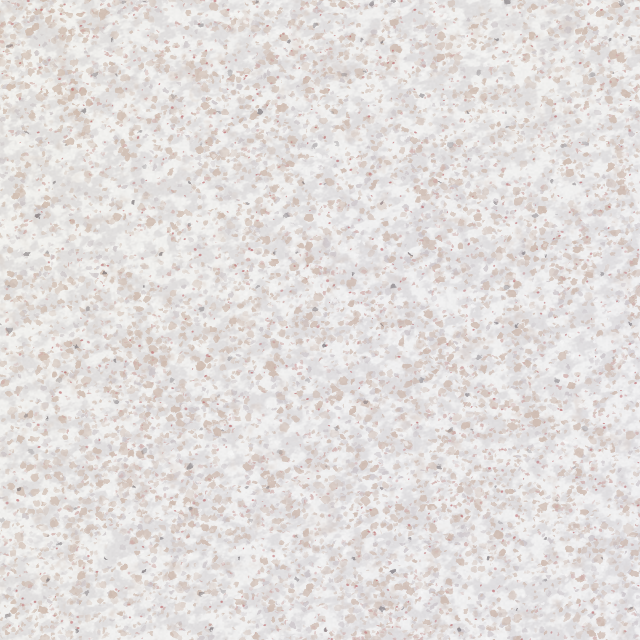
Reproduce this texture procedurally as a three.js fragment shader.

```glsl
// Pale speckled granite: a white and light grey mottled ground carrying
// clustered, slightly slanted beige grains, with mauve and pink flecks,
// tiny red dots and rare dark specks. Grains are warped, jittered ellipses.

#define WHITE   vec3(0.942, 0.942, 0.938)
#define GREY    vec3(0.878, 0.872, 0.874)
#define BEIGE   vec3(0.810, 0.735, 0.690)
#define MAUVE   vec3(0.785, 0.755, 0.770)
#define PINK    vec3(0.810, 0.665, 0.650)
#define RED     vec3(0.740, 0.430, 0.440)
#define DARK    vec3(0.480, 0.455, 0.470)
#define SLANT   0.30     // main direction of the grains, in radians
#define SOFT    0.0013   // half width of a grain edge
#define WARP    0.0036   // raggedness of the grain outlines
#define MOTTLE  75.0     // coarsest frequency of the ground

varying vec2 vUv;

float hash(vec2 p) {
  return fract(sin(dot(p, vec2(127.1, 311.7))) * 43758.5453);
}

float noise(vec2 p) {
  vec2 i = floor(p), f = fract(p);
  f = f * f * (3.0 - 2.0 * f);
  float low = mix(hash(i), hash(i + vec2(1.0, 0.0)), f.x);
  float high = mix(hash(i + vec2(0.0, 1.0)), hash(i + 1.0), f.x);
  return mix(low, high, f.y);
}

float fbm(vec2 p) {
  float sum = 0.0, weight = 0.5;
  for (int i = 0; i < 3; i++) {
    sum += weight * noise(p);
    p = p * 2.03 + 17.3;
    weight *= 0.56;
  }
  return sum / 1.05;
}

vec2 rotate(vec2 p, float angle) {
  float c = cos(angle), s = sin(angle);
  return vec2(c * p.x + s * p.y, c * p.y - s * p.x);
}

// Density of the grains: slanted streaks over broad patches, about 1 on average.
float cluster(vec2 p, float seed) {
  vec2 q = rotate(p, SLANT) + seed;
  float streaks = noise(q * vec2(17.0, 34.0));
  float patches = noise(q * 6.0 + 5.0);
  return max(0.0, 1.0 + 1.7 * (streaks - 0.5) + 0.9 * (patches - 0.5));
}

// Opacity of one layer of scattered grains; size is a radius in cells.
float grains(vec2 p, float cells, float share, float size, float seed) {
  vec2 home = floor(p * cells);
  float cover = 0.0;
  for (int j = -1; j <= 1; j++) {
    for (int i = -1; i <= 1; i++) {
      vec2 id = home + vec2(float(i), float(j));
      vec2 key = id + seed;
      vec2 center = id + 0.5 + 0.8 * (vec2(hash(key + 3.1), hash(key + 7.7)) - 0.5);
      center /= cells;
      float present = step(hash(key), share * cluster(center, seed));
      float radius = size * mix(0.5, 1.2, hash(key + 11.3)) / cells;
      float angle = SLANT + 2.0 * (hash(key + 19.9) - 0.5);
      float stretch = mix(1.0, 1.7, hash(key + 23.5));
      vec2 d = rotate(p - center, angle) * vec2(1.0, stretch);
      float edge = 1.0 - smoothstep(-SOFT, SOFT, length(d) - radius);
      float strength = mix(0.35, 1.0, hash(key + 29.2));
      cover = max(cover, present * edge * strength);
    }
  }
  return cover;
}

void main() {
  vec2 p = vUv;

  // Mottled ground with a fine crystalline grain
  float mottle = fbm(rotate(p, SLANT) * MOTTLE * vec2(0.85, 1.1));
  vec3 color = mix(GREY, WHITE, smoothstep(0.30, 0.56, mottle));
  float haze = smoothstep(0.50, 0.78, fbm(p * 52.0 + 41.0));
  color = mix(color, BEIGE, 0.30 * haze * min(cluster(p, 13.0), 1.3));

  // Ragged outlines shared by all grains
  vec2 ragged = vec2(noise(p * 210.0), noise(p * 210.0 + 57.0)) - 0.5;
  ragged += 0.6 * (vec2(noise(p * 400.0 + 9.0), noise(p * 400.0 + 83.0)) - 0.5);
  vec2 q = p + WARP * ragged;

  // Grains from the widest to the smallest
  color = mix(color, MAUVE, 0.75 * grains(q, 95.0, 0.17, 0.46, 71.0));
  color = mix(color, BEIGE, 0.90 * grains(q, 76.0, 0.30, 0.50, 13.0));
  color = mix(color, BEIGE, 0.80 * grains(q, 130.0, 0.24, 0.46, 137.0));
  color = mix(color, PINK, 0.75 * grains(q, 135.0, 0.10, 0.40, 211.0));
  color = mix(color, WHITE + 0.03, 0.7 * grains(q, 110.0, 0.07, 0.42, 307.0));
  color = mix(color, RED, 0.75 * grains(p, 120.0, 0.055, 0.25, 401.0));
  color = mix(color, DARK, 0.75 * grains(q, 90.0, 0.009, 0.40, 503.0));

  // Fine tone variation, and a drift from warm upper left to cool lower right
  color += 0.022 * (noise(p * 330.0 + 31.0) - 0.5);
  float cool = clamp(0.5 + 0.5 * (p.x - p.y) + 0.5 * (noise(p * 3.5) - 0.5), 0.0, 1.0);
  color += mix(vec3(0.004, 0.002, -0.006), vec3(-0.003, -0.003, 0.008), cool);

  gl_FragColor = vec4(clamp(color, 0.0, 1.0), 1.0);
}
```
